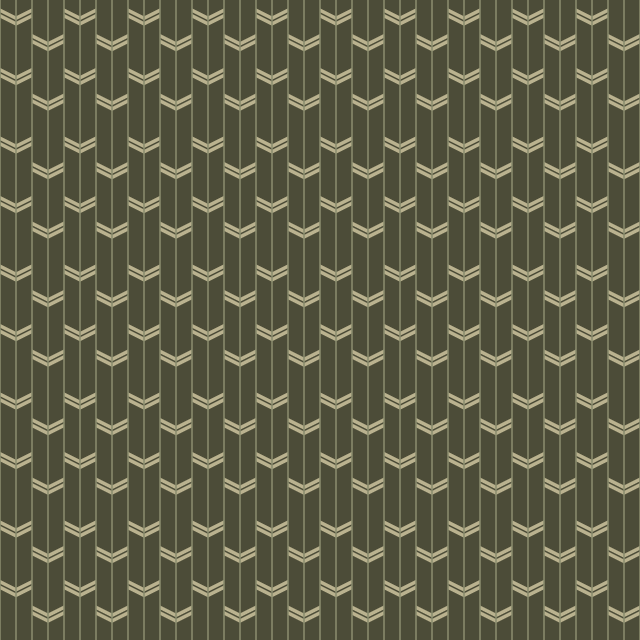
Give the GLSL for this pattern, as a Shadertoy shader.

```glsl
// Olive columns split by thin vertical lines, with staggered pairs of double-striped chevrons.

// Pixel coverage of a shape from its signed distance
float coverage(float dist, float pixel) {
    return clamp(0.5 - dist / pixel, 0.0, 1.0);
}

// Double-striped chevrons, two per vertical period of four column widths
float chevrons(vec2 p, float pixel) {
    float odd = mod(floor(p.x), 2.0);
    float fromCentre = abs(fract(p.x) - 0.5);
    float depth = 20.0 - p.y - 0.8 * odd - 0.5 * (0.5 - fromCentre) - 0.32;
    float mask = 0.0;
    for (int i = 0; i < 4; i++) {
        float offset = 1.86 * float(i / 2) + 0.174 * float(i % 2);
        float along = mod(depth - offset + 2.0, 4.0) - 2.0;
        // 0.894 turns the vertical gap into distance across the slope
        mask = max(mask, coverage((abs(along) - 0.061) * 0.894, pixel));
    }
    return mask;
}

// Lines on every column edge and column centre
float columnLines(float x, float pixel) {
    float dist = abs(fract(x * 2.0 + 0.5) - 0.5) * 0.5;
    return coverage(dist - 0.024, pixel);
}

void mainImage(out vec4 fragColor, in vec2 fragCoord) {
    // One unit is one column width; 20 columns across
    vec2 p = fragCoord / iResolution.xy * 20.0;
    float pixel = 20.0 / iResolution.y;

    vec3 color = vec3(0.30, 0.30, 0.22);
    color = mix(color, vec3(0.73, 0.70, 0.56), chevrons(p, pixel));
    color = mix(color, vec3(0.54, 0.55, 0.43), columnLines(p.x, pixel));
    fragColor = vec4(color, 1.0);
}
```
